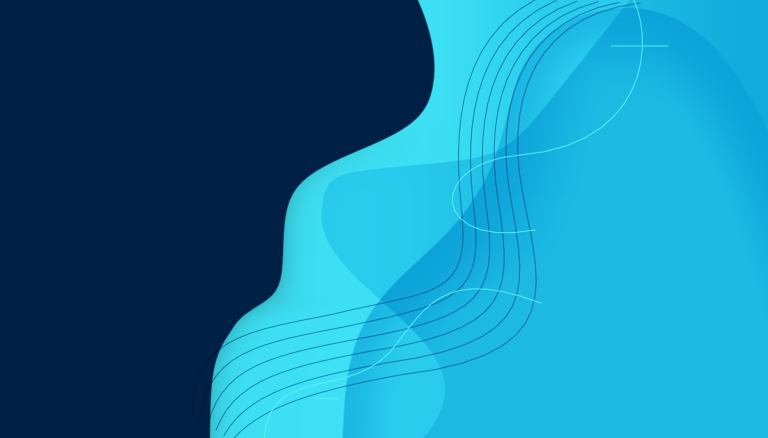
This background is drawn by a Shadertoy shader. Its source:

```glsl
#define NAVY  vec3(0.00, 0.125, 0.27)
#define LIGHT vec3(0.24, 0.88, 0.955)
#define MID   vec3(0.16, 0.80, 0.93)
#define CORE  vec3(0.11, 0.73, 0.89)
#define DEEP  vec3(0.05, 0.64, 0.85)
#define GLOW  vec3(0.36, 0.95, 0.96)
#define LINE_COUNT 6
#define LINE_HALF_WIDTH 0.0012
#define CURVE_STEPS 14

float sigmoid(float t) { return 0.5 + 0.5 * tanh(0.5 * clamp(t, -30.0, 30.0)); }

// Wave borders: horizontal position at height y
float navyEdge(float y) {
    float low = y - 0.284;
    float sharpness = mix(22.0, 42.0, smoothstep(-0.05, 0.05, low));
    float crest = max(y - 0.82, 0.0);
    return 0.479 + 0.167 * sigmoid(low * sharpness)
         + 0.349 * sigmoid(26.7 * (y - 0.657)) - 1.27 * crest * crest;
}

float blobEdge(float y) {
    float lower = 0.8745 + 0.1415 * cos(7.874 * (min(y, 0.509) - 0.11));
    float upper = 1.221 + 0.79 * (y - 0.726);
    float shelf = 0.7 * sigmoid(130.0 * (y - 0.622)) + 0.3 * sigmoid(40.0 * (y - 0.622));
    return mix(lower, upper, shelf);
}

float hillSide(float y) {
    return 0.78 + 0.36 * sigmoid(12.0 * (y - 0.41))
         + 0.12 * max(y - 0.55, 0.0) + 0.236 * pow(max(y, 0.0), 15.0);
}

float hillTop(float x) { return 0.984 - 4.35 * pow(max(x - 1.39, 0.0), 2.7); }

// Turns an axis offset into a distance, given the border at two near places
float borderDistance(float offset, float here, float next) {
    float slope = (next - here) / 0.001;
    return offset * inversesqrt(1.0 + slope * slope);
}

float smoothMin(float a, float b, float k) {
    float h = max(k - abs(a - b), 0.0) / k;
    return min(a, b) - 0.25 * h * h * k;
}

float segmentDistance(vec2 p, vec2 a, vec2 b) {
    vec2 ab = b - a;
    return length(p - a - ab * clamp(dot(p - a, ab) / dot(ab, ab), 0.0, 1.0));
}

float cubicDistance(vec2 p, vec2 a, vec2 b, vec2 c, vec2 d) {
    float nearest = 9.0;
    vec2 last = a;
    for (int i = 1; i <= CURVE_STEPS; i++) {
        float t = float(i) / float(CURVE_STEPS), s = 1.0 - t;
        vec2 point = s * s * s * a + 3.0 * s * t * (s * b + t * c) + t * t * t * d;
        nearest = min(nearest, segmentDistance(p, last, point));
        last = point;
    }
    return nearest;
}

// Distance to one strand of the flowing bundle, k from outer 0 to inner 1
float strandDistance(vec2 p, float k) {
    vec2 bend = mix(vec2(1.055, 0.509), vec2(1.192, 0.566), k);
    vec2 run = mix(vec2(0.753, 0.281), vec2(0.913, 0.144), k);
    float d = cubicDistance(p, mix(vec2(1.221, 1.0), vec2(1.461, 0.993), k),
        mix(vec2(1.027, 0.897), vec2(1.221, 0.966), k),
        mix(vec2(1.039, 0.658), vec2(1.153, 0.772), k), bend);
    d = min(d, cubicDistance(p, bend, mix(vec2(1.073, 0.315), vec2(1.233, 0.349), k),
        mix(vec2(0.982, 0.338), vec2(1.301, 0.189), k), run));
    return min(d, cubicDistance(p, run, mix(vec2(0.548, 0.242), vec2(0.731, 0.11), k),
        mix(vec2(0.445, 0.224), vec2(0.598, 0.075), k),
        mix(vec2(0.438, 0.053), vec2(0.53, -0.005), k)));
}

// Two bright loose threads
float threadDistance(vec2 p) {
    vec2 upperJoin = vec2(1.187, 0.646), lowerJoin = vec2(0.89, 0.196);
    float d = cubicDistance(p, vec2(1.447, 1.0), vec2(1.495, 0.897), vec2(1.473, 0.669), upperJoin);
    d = min(d, cubicDistance(p, upperJoin, vec2(0.97, 0.63), vec2(0.982, 0.429), vec2(1.221, 0.475)));
    d = min(d, cubicDistance(p, vec2(0.603, 0.0), vec2(0.616, 0.167), vec2(0.788, 0.087), lowerJoin));
    return min(d, cubicDistance(p, lowerJoin, vec2(0.97, 0.292), vec2(1.005, 0.395), vec2(1.235, 0.308)));
}

void mainImage(out vec4 fragColor, in vec2 fragCoord) {
    vec2 p = fragCoord / iResolution.y;
    float pixel = 1.0 / iResolution.y, yNext = p.y + 0.001;

    // Positive distances lie inside each layer
    float navySide = navyEdge(p.y), blobSide = blobEdge(p.y), side = hillSide(p.y), top = hillTop(p.x);
    float water = borderDistance(p.x - navySide, navySide, navyEdge(yNext));
    float blob = borderDistance(p.x - blobSide, blobSide, blobEdge(yNext));
    float hill = smoothMin(borderDistance(p.x - side, side, hillSide(yNext)),
        borderDistance(top - p.y, top, hillTop(p.x + 0.001)), 0.03);
    float inBlob = smoothstep(-pixel, pixel, blob);
    float inHill = smoothstep(-pixel, pixel, hill);

    // Layered water
    vec3 open = mix(LIGHT, MID, smoothstep(0.95, 1.3, p.x));
    vec3 blobTone = mix(MID, CORE, smoothstep(0.8, 1.35, p.x));
    blobTone = mix(blobTone, DEEP, 0.65 * smoothstep(1.4, 1.75, p.x));
    vec3 lens = mix(mix(DEEP, MID, 0.5), MID, smoothstep(0.0, 0.13, hill));
    vec3 hillTone = mix(DEEP, CORE, smoothstep(0.0, 0.22, hill));
    vec3 color = mix(mix(open, blobTone, inBlob), mix(lens, hillTone, inBlob), inHill);

    // Soft shade beside the dark shore
    color *= 1.0 - 0.16 * exp(-max(water, 0.0) * 35.0) * smoothstep(0.75, 0.5, p.y);
    color = mix(NAVY, color, smoothstep(-pixel, pixel, water));

    // Dark strands, then bright threads and dashes
    float strands = 9.0;
    for (int i = 0; i < LINE_COUNT; i++)
        strands = min(strands, strandDistance(p, float(i) / float(LINE_COUNT - 1)));
    color *= 1.0 - vec3(0.6, 0.38, 0.26) * clamp((LINE_HALF_WIDTH - strands) / pixel + 0.5, 0.0, 1.0);
    float bright = min(threadDistance(p), segmentDistance(p, vec2(1.397, 0.895), vec2(1.525, 0.895)));
    bright = min(bright, segmentDistance(p, vec2(0.721, 0.091), vec2(0.769, 0.089)));
    color = mix(color, GLOW, 0.85 * clamp((LINE_HALF_WIDTH - bright) / pixel + 0.5, 0.0, 1.0));
    fragColor = vec4(color, 1.0);
}
```
